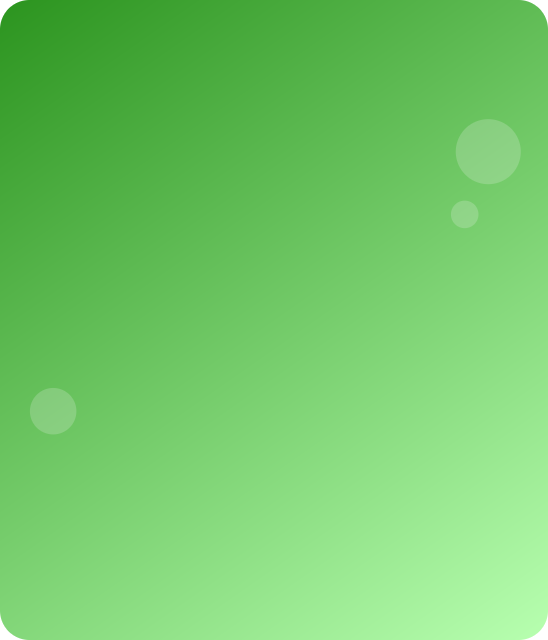
Give the GLSL for this background, as a WebGL 2 fragment shader.

```glsl
#version 300 es
precision highp float;
// A rounded green card with a diagonal gradient and three pale, translucent discs.
// The gradient runs corner to corner along a fixed angle; the card and the discs
// are distance functions, measured in canvas heights and smoothed over one pixel.

uniform vec2 u_resolution;
out vec4 fragColor;

const vec3 DARK_GREEN = vec3(0.17, 0.58, 0.12);
const vec3 PALE_GREEN = vec3(0.72, 1.0, 0.69);
const vec3 PAGE_COLOR = vec3(1.0);
const vec3 DISC_COLOR = vec3(0.96);
const float DISC_OPACITY = 0.21;
const float GRADIENT_ANGLE = radians(-55.0);
const float CORNER_RADIUS = 0.046;

// Disc centre as a fraction of the canvas, then radius in canvas heights
const vec3 DISCS[3] = vec3[3](
    vec3(0.891, 0.763, 0.0508),
    vec3(0.848, 0.665, 0.0215),
    vec3(0.097, 0.3575, 0.0363)
);

float roundedBoxDistance(vec2 p, vec2 halfSize, float radius) {
    vec2 q = abs(p) - halfSize + radius;
    return length(max(q, 0.0)) + min(max(q.x, q.y), 0.0) - radius;
}

float coverage(float dist, float pixel) {
    return clamp(0.5 - dist / pixel, 0.0, 1.0);
}

void main() {
    float pixel = 1.0 / u_resolution.y;
    vec2 size = u_resolution * pixel;
    vec2 p = gl_FragCoord.xy * pixel;
    vec2 centered = p - 0.5 * size;

    // Diagonal gradient from the upper left to the lower right corner
    vec2 direction = vec2(cos(GRADIENT_ANGLE), sin(GRADIENT_ANGLE));
    float span = dot(abs(direction), size);
    float t = clamp(dot(centered, direction) / span + 0.5, 0.0, 1.0);
    vec3 color = mix(DARK_GREEN, PALE_GREEN, t);

    // Translucent discs
    for (int i = 0; i < DISCS.length(); i++) {
        float dist = length(p - DISCS[i].xy * size) - DISCS[i].z;
        color = mix(color, DISC_COLOR, DISC_OPACITY * coverage(dist, pixel));
    }

    // Rounded corners
    float card = roundedBoxDistance(centered, 0.5 * size, CORNER_RADIUS);
    color = mix(PAGE_COLOR, color, coverage(card, pixel));

    fragColor = vec4(color, 1.0);
}
```
